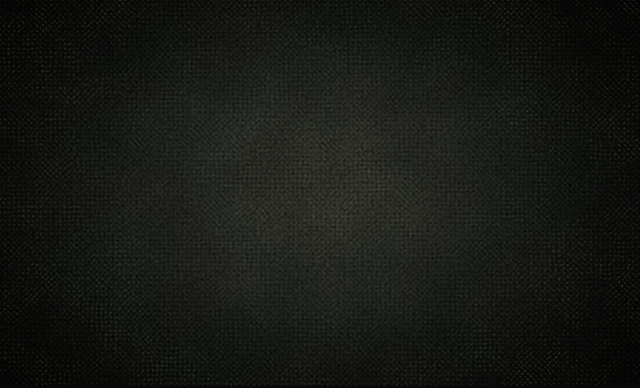
This texture is drawn by a Shadertoy shader. Its source:

```glsl
// Dark woven cloth lit by a soft elliptical glow that fades to near-black sides.
// Straight rows and crossed diagonals blend into dotted threads, roughened by
// gradient noise; broader noise mottles the light and adds faint teal stains.

const float TAU = 6.2831853;
const vec2 GLOW_CENTER = vec2(0.495, 0.505);
const vec2 GLOW_RADIUS = vec2(0.5, 0.6);
const float GLOW_FALLOFF = 1.38;
const vec3 GLOW_COLOR = vec3(0.168, 0.178, 0.152);
const vec3 SHADOW_COLOR = vec3(0.002, 0.002, 0.0);
const vec3 TEAL_TINT = vec3(0.91, 1.02, 1.03);
const vec3 WARM_TINT = vec3(1.03, 0.99, 0.95);
const vec3 HEM_COLOR = vec3(0.045, 0.022, 0.035);
const float DIAGONALS_PER_HEIGHT = 68.0;
const vec2 ROWS_PER_HEIGHT = vec2(84.0, 88.0);
const float GRAIN_PER_HEIGHT = 112.0;
const float WEAVE_CONTRAST = 0.30;
const float GRAIN_CONTRAST = 0.46;
const float HIGHLIGHT = 0.085;
const float MOTTLE = 0.30;
const float HEM_HEIGHT = 0.006;

vec2 hashGradient(vec2 cell) {
    vec3 h = fract(cell.xyx * vec3(0.1031, 0.1030, 0.0973));
    h += dot(h, h.yzx + 33.33);
    float angle = TAU * fract((h.x + h.y) * h.z);
    return vec2(cos(angle), sin(angle));
}

float gradientNoise(vec2 p) {
    vec2 i = floor(p), f = fract(p);
    vec2 u = f * f * f * (f * (f * 6.0 - 15.0) + 10.0);
    float a = dot(hashGradient(i), f);
    float b = dot(hashGradient(i + vec2(1, 0)), f - vec2(1, 0));
    float c = dot(hashGradient(i + vec2(0, 1)), f - vec2(0, 1));
    float d = dot(hashGradient(i + vec2(1, 1)), f - vec2(1, 1));
    return mix(mix(a, b, u.x), mix(c, d, u.x), u.y);
}

float cloudNoise(vec2 p) {
    float sum = 0.0, weight = 0.6;
    for (int octave = 0; octave < 4; octave++) {
        sum += weight * gradientNoise(p);
        p = mat2(1.6, 1.2, -1.2, 1.6) * p + 7.3;
        weight *= 0.58;
    }
    return sum;
}

// Straight rows and columns in some patches, staggered diagonal dots in others
float weave(vec2 p, float diagonalBias) {
    vec2 wobble = vec2(gradientNoise(p * 24.0), gradientNoise(p * 24.0 + 31.0));
    vec2 slant = TAU * (p * DIAGONALS_PER_HEIGHT + 0.3 * wobble);
    float balance = clamp(0.5 + 0.55 * gradientNoise(p * 15.0 + 12.0), 0.25, 0.75);
    float diagonal = mix(cos(slant.x + slant.y), cos(slant.x - slant.y), balance);
    vec2 straight = TAU * (p * ROWS_PER_HEIGHT + 0.35 * wobble.yx);
    float rows = 0.45 * cos(straight.x) + 0.55 * cos(straight.y);
    float choice = clamp(diagonalBias + 0.9 * gradientNoise(p * 10.0 + 41.0), 0.15, 0.85);
    return 1.25 * mix(rows, diagonal, choice);
}

void mainImage(out vec4 fragColor, in vec2 fragCoord) {
    vec2 uv = fragCoord / iResolution.xy;
    vec2 p = fragCoord / iResolution.y;

    // Broad light with uneven, worn patches
    vec2 q = (uv - GLOW_CENTER) / GLOW_RADIUS;
    float radius = length(q);
    float glow = exp(-GLOW_FALLOFF * radius * radius);
    float cloud = cloudNoise(p * 5.0 + 3.0);
    vec3 color = SHADOW_COLOR + GLOW_COLOR * glow * (1.0 + MOTTLE * cloud);

    // Teal ring around the neutral centre, faintly warm outer stains
    float ring = smoothstep(0.2, 0.6, radius) * (1.0 - smoothstep(0.8, 1.2, radius));
    float stain = gradientNoise(p * 5.0 + 19.0);
    color *= mix(vec3(1.0), TEAL_TINT, ring * smoothstep(-0.3, 0.25, stain));
    color *= mix(vec3(1.0), WARM_TINT, smoothstep(0.4, 0.9, radius) * smoothstep(0.05, 0.4, -stain));

    // Threads and grain fade out when too fine for the canvas
    float detail = smoothstep(1.5, 2.6, iResolution.y / GRAIN_PER_HEIGHT);
    float border = smoothstep(0.4, 1.15, radius);
    float thread = weave(p, mix(0.45, 0.62, border)) * detail;
    float wear = clamp(0.9 + 0.9 * gradientNoise(p * 34.0), 0.3, 1.5);
    float grain = gradientNoise(p * GRAIN_PER_HEIGHT + 2.0) * detail;
    float relief = WEAVE_CONTRAST * thread * wear + GRAIN_CONTRAST * grain;
    color *= 1.0 + relief * mix(0.85, 1.5, border);

    // Thread tips catch light most clearly in the dark border
    float tip = smoothstep(0.15, 1.1, thread + 0.6 * grain);
    float patchy = clamp(0.55 + 1.3 * cloud + 0.9 * gradientNoise(p * 24.0 + 5.0), 0.0, 1.5);
    color += HIGHLIGHT * vec3(1.0, 1.02, 0.9) * tip * border * patchy;

    // Thin plum hem along the bottom
    float soft = 1.0 / iResolution.y;
    float hem = 1.0 - smoothstep(HEM_HEIGHT - soft, HEM_HEIGHT + soft, uv.y);
    color = mix(color, HEM_COLOR, 0.8 * hem);

    fragColor = vec4(max(color, 0.0), 1.0);
}
```
